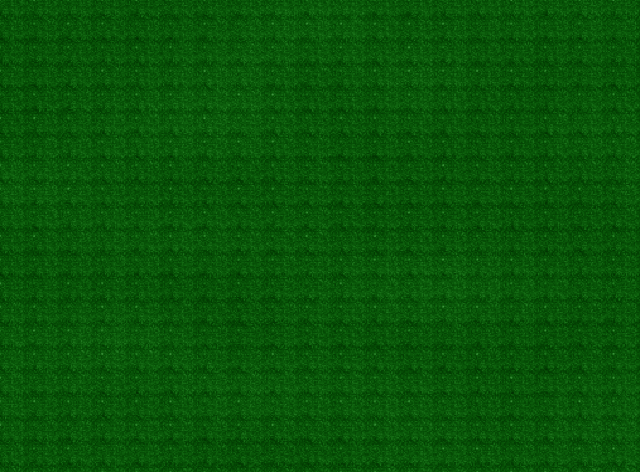
This texture is drawn by a Shadertoy shader. Its source:

```glsl
// Dark green woven turf: one small tile of crisp grain, repeated over the canvas.
// Each tile adds speckle, fine threads, a ragged horizontal band and a fleck;
// non-repeating grain and broad shading vary the tiles.

const vec2 REPEATS = vec2(18.78, 20.0);   // tiles across and down
const vec2 GRAINS = vec2(27.0, 19.0);     // grain cells in one tile
const vec2 MOTTLES = vec2(9.0, 6.0);      // mottle cells in one tile
const vec2 SHADES = vec2(7.0, 9.0);       // broad shading cells on the canvas
const vec3 BASE_GREEN = vec3(0.03, 0.327, 0.03);
const float PALING = 4.0;                 // how fast highlights lose saturation
const float EDGE_SOFTNESS = 0.4;          // grain edge width, in pixels
const float TILE_GRAIN = 0.27;
const float LOOSE_GRAIN = 0.21;
const float MOTTLE_DEPTH = 0.12;
const float SHADE_DEPTH = 0.07;
const float COLUMN_DEPTH = 0.06;          // vertical threads
const float ROW_DEPTH = 0.08;             // horizontal threads
const float BAND_DEPTH = 0.12;
const float BAND_MEAN = 0.195;
const float BAND_RAGGED = 0.14;           // band wander, in tile heights
const float FLECK_DEPTH = 0.6;

float hash(vec2 p) {
    return fract(sin(dot(p, vec2(12.9898, 78.233))) * 43758.5453);
}

float bump(float x, float width) {
    return exp(-x * x / (width * width));
}

// Zero-mean, bright-skewed cells that wrap at period. Blend is the edge width
// in cells; dividing by the weight norm keeps contrast even across edges.
float cellNoise(vec2 p, vec2 period, vec2 blend, float seed) {
    p -= 0.5;
    vec2 cell = floor(p);
    vec2 w = clamp((fract(p) - 0.5) / blend + 0.5, 0.0, 1.0);
    float sum = 0.0;
    float norm = 0.0;
    for (int k = 0; k < 4; k++) {
        vec2 corner = vec2(k % 2, k / 2);
        vec2 side = mix(1.0 - w, w, corner);
        float weight = side.x * side.y;
        vec2 id = floor(mod(cell + corner + 0.5, period));
        float h = hash(id + seed);
        sum += weight * (h * h - 0.3333);
        norm += weight * weight;
    }
    return sum / sqrt(norm);
}

void mainImage(out vec4 fragColor, in vec2 fragCoord) {
    vec2 uv = fragCoord / iResolution.xy;
    vec2 tiled = uv * REPEATS;
    vec2 grainPos = tiled * GRAINS;
    vec2 blend = min(EDGE_SOFTNESS * REPEATS * GRAINS / iResolution.xy, vec2(1.0));

    // Speckle: shared by all tiles, then loose over the whole canvas
    float speckle = cellNoise(grainPos, GRAINS, blend, 3.0);
    float loose = cellNoise(grainPos, GRAINS * ceil(REPEATS), blend, 17.0);
    float tone = TILE_GRAIN * speckle + LOOSE_GRAIN * loose;

    // Soft mottling and broad shading
    float mottle = cellNoise(tiled * MOTTLES, MOTTLES, vec2(1.0), 31.0);
    tone += MOTTLE_DEPTH * mottle;
    tone += SHADE_DEPTH * cellNoise(uv * SHADES, SHADES + 1.0, vec2(1.0), 47.0);

    // Faint threads in both directions
    tone += COLUMN_DEPTH * cellNoise(vec2(grainPos.x, 0.5), vec2(GRAINS.x, 1.0), blend, 59.0);
    tone += ROW_DEPTH * cellNoise(vec2(0.5, grainPos.y), vec2(1.0, GRAINS.y), blend, 71.0);

    // Bright ragged band with a soft shadow below it
    float y = fract(tiled.y + BAND_RAGGED * (mottle + loose));
    float band = bump(y - 0.5, 0.17) - 0.5 * bump(y - 0.22, 0.12);
    tone += BAND_DEPTH * (band - BAND_MEAN);

    // Pale fleck at the tile corners, of varying strength
    vec2 nearest = floor(tiled + 0.5);
    float fleck = 1.0 - smoothstep(0.3, 1.5, length((tiled - nearest) * GRAINS));
    tone += FLECK_DEPTH * fleck * (0.4 + 0.6 * hash(nearest));

    // Highlights pale as they brighten
    float light = max(1.0 + tone, 0.0);
    float pale = pow(light, PALING);
    fragColor = vec4(BASE_GREEN * vec3(pale, light, pale), 1.0);
}
```
